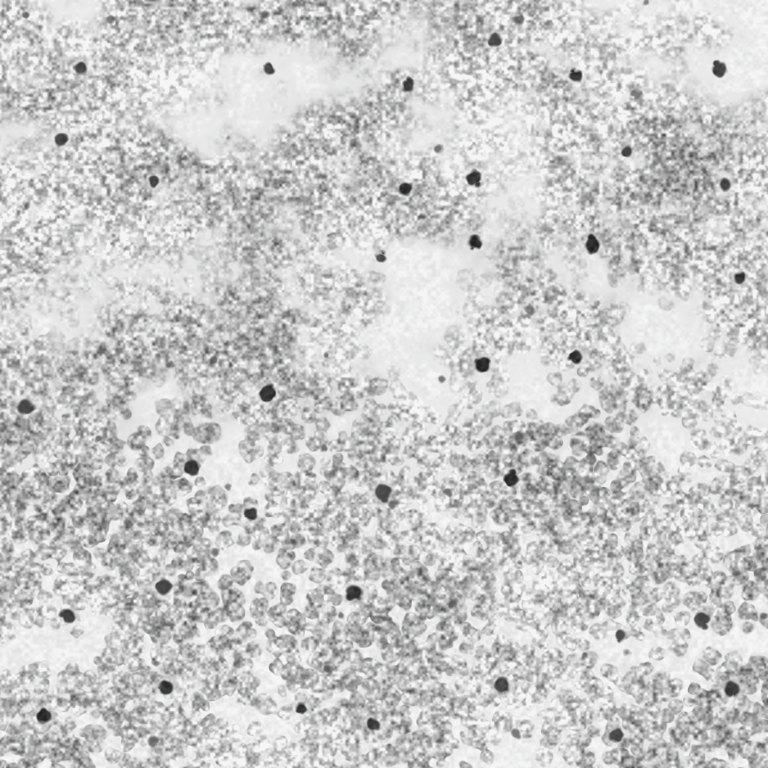
Reproduce this texture procedurally as a three.js fragment shader.

```glsl
varying vec2 vUv;

float hash(vec2 p) {
  vec3 q = fract(vec3(p.xyx) * 0.1031);
  q += dot(q, q.yzx + 33.33);
  return fract((q.x + q.y) * q.z);
}

vec2 hash2(vec2 p) {
  return vec2(hash(p + 17.3), hash(p + 71.9));
}

float noise(vec2 p) {
  vec2 i = floor(p);
  vec2 f = fract(p);
  f = f * f * (3.0 - 2.0 * f);
  return mix(mix(hash(i), hash(i + vec2(1.0, 0.0)), f.x),
             mix(hash(i + vec2(0.0, 1.0)), hash(i + 1.0), f.x), f.y);
}

float fbm(vec2 p) {
  float sum = 0.0;
  float amp = 0.53;
  for (int i = 0; i < 4; i++) {
    sum += amp * noise(p);
    p = mat2(1.6, 1.2, -1.2, 1.6) * p + 9.7;
    amp *= 0.5;
  }
  return sum;
}

// Chance of finding a cell: clumped, with pale gaps to the right and on top
float density(vec2 p) {
  float clumps = fbm(p * vec2(9.0, 12.0) + 3.1);
  vec2 gap = (p - vec2(0.84, 0.49)) / vec2(0.2, 0.13);
  clumps -= 0.15 * exp(-dot(gap, gap)) + 0.13 * smoothstep(0.82, 1.0, p.y);
  return smoothstep(0.2, 0.54, clumps);
}

// One layer of round cells: x is the body, y the darker rim
vec2 cellLayer(vec2 p, float scale, float seed) {
  vec2 grid = p * scale;
  vec2 result = vec2(0.0);
  for (int y = -1; y <= 1; y++) {
    for (int x = -1; x <= 1; x++) {
      vec2 id = floor(grid) + vec2(x, y);
      vec2 center = id + hash2(id + seed);
      float present = step(hash(id + seed + 5.5), 0.85 * density(center / scale));
      float radius = mix(0.36, 0.6, hash(id + seed + 8.2));
      float d = length(grid - center) - radius + 0.25 * (noise(p * 130.0) - 0.5);
      float body = present * (1.0 - smoothstep(-0.12, 0.08, d));
      float rim = present * exp(-pow((d + 0.1) / 0.1, 2.0));
      result = max(result, vec2(body, rim));
    }
  }
  return result;
}

// Dark nuclei, some with a smaller lobe: x is the ink, y the pale halo
vec2 nuclei(vec2 p, float scale, float share, float rMin, float rMax) {
  vec2 id = floor(p * scale);
  vec2 center = (id + mix(vec2(0.2), vec2(0.8), hash2(id + scale))) / scale;
  float present = step(hash(id + scale * 3.0), share);
  float radius = mix(rMin, rMax, hash(id + 44.0));
  float angle = 6.2832 * hash(id + 29.0);
  vec2 q = p - center;
  vec2 lobe = q - radius * 0.85 * vec2(cos(angle), sin(angle));
  float d = min(length(q) - radius, length(lobe) - radius * 0.6 * hash(id + 61.0));
  d += 0.004 * (noise(p * 160.0) - 0.5);
  float ink = 1.0 - smoothstep(-0.003, 0.002, d);
  float halo = 1.0 - smoothstep(0.0, 0.01, d);
  return present * vec2(ink * mix(0.8, 1.0, hash(id + 12.0)), halo);
}

void main() {
  vec2 p = vUv;

  // Overlapping cells
  float clear = 1.0;
  float rims = 0.0;
  for (int i = 0; i < 3; i++) {
    float k = float(i);
    vec2 cell = cellLayer(p, 38.0 + 8.0 * k, 23.0 * k + 2.0);
    clear *= 1.0 - 0.75 * cell.x;
    rims = max(rims, cell.y);
  }
  float cover = 1.0 - clear;

  // Towards the top the cells dissolve into a broken haze
  float haze = density(p) * smoothstep(0.05, 0.5, fbm(p * 48.0));
  float upper = smoothstep(0.35, 0.8, p.y + 0.3 * (fbm(p * 4.0) - 0.5));
  cover = mix(cover, haze, 0.85 * upper);
  rims *= 1.0 - upper;

  // Fine grain and broad shading
  float grain = 0.6 * noise(p * 170.0) + 0.4 * noise(p.yx * 290.0 + 40.0) - 0.5;
  float shade = fbm(p * 9.0 + 20.0) - 0.5;
  float top = smoothstep(0.7, 0.95, p.y);
  float drop = 0.195 + 0.82 * grain + 0.42 * shade + 0.04 * rims - 0.05 * top;
  float tone = 0.93 - cover * drop + 0.12 * grain * (1.0 - cover);
  tone = min(tone, 0.96);

  // Nuclei and small specks
  vec2 large = nuclei(p, 7.0, 0.74, 0.007, 0.0115);
  vec2 small = nuclei(p + 0.37, 13.0, 0.18, 0.003, 0.0065);
  tone = mix(tone, 0.91, 0.45 * large.y);
  tone = mix(tone, 0.17 + 0.2 * grain, large.x);
  tone = mix(tone, 0.33, 0.85 * small.x);

  gl_FragColor = vec4(vec3(tone) + vec3(-0.001, 0.0, 0.003), 1.0);
}
```
